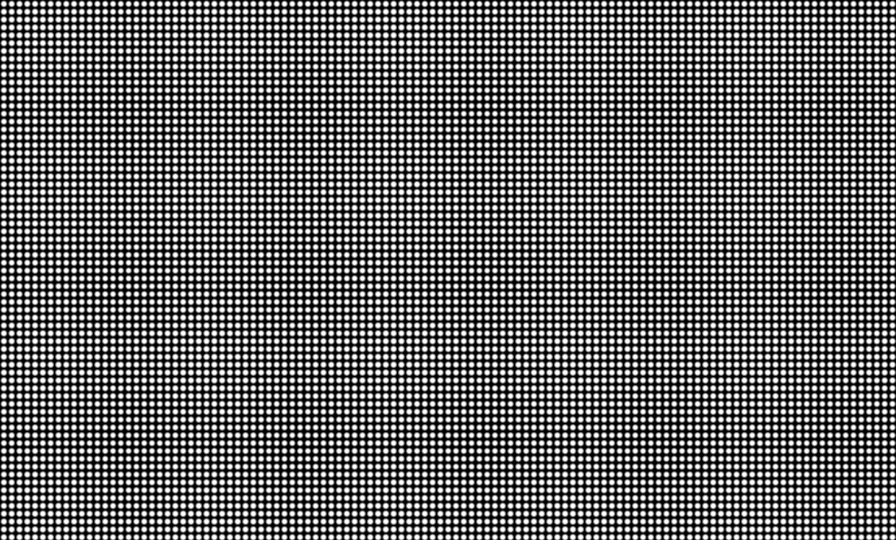
A WebGL 1 fragment shader for this pattern:

```glsl
precision highp float;
// A dense, regular grid of soft round white dots on black, one per cell.
// Cells are counted from the top left with fract; each dot is a circle
// distance function whose radius swells slightly in broad, even waves.

uniform vec2 u_resolution;

const vec2 GRID = vec2(114.95, 68.85);  // dots across and down
const float DOT_RADIUS = 0.344;         // in cells
const float EDGE_SOFTNESS = 0.37;       // width of the faded edge, in cells
const vec2 SWELL_COUNT = vec2(5.0, 3.3);    // broad waves across and down
const vec2 SWELL_PHASE = vec2(0.19, 0.19);  // first crest, in waves
const float SWELL_AMOUNT = 0.022;       // share of the radius, per axis
const vec3 BACKGROUND = vec3(0.0);
const vec3 DOT_COLOR = vec3(1.0);
const float TAU = 6.28319;

// Signed distance to a circle, negative inside.
float circleDistance(vec2 p, float radius) {
  return length(p) - radius;
}

// Smooth coverage centred on the shape's outline.
float coverage(float signedDistance, float edgeWidth) {
  return 1.0 - smoothstep(-0.5 * edgeWidth, 0.5 * edgeWidth, signedDistance);
}

// Broad wave over the canvas, the sum of one cosine per axis.
float swell(vec2 uv, vec2 count, vec2 phase) {
  vec2 wave = cos(TAU * (uv * count - phase));
  return wave.x + wave.y;
}

void main() {
  // Canvas position from the top left, 0 to 1 on both axes.
  vec2 uv = gl_FragCoord.xy / u_resolution;
  uv.y = 1.0 - uv.y;

  // Position within the cell, and the centre of that cell on the canvas.
  vec2 cell = uv * GRID;
  vec2 offset = fract(cell) - 0.5;
  vec2 center = (floor(cell) + 0.5) / GRID;

  float radius = DOT_RADIUS
    * (1.0 + SWELL_AMOUNT * swell(center, SWELL_COUNT, SWELL_PHASE));
  float pixel = GRID.y / u_resolution.y;
  float dotMask = coverage(circleDistance(offset, radius),
                           max(EDGE_SOFTNESS, pixel));
  gl_FragColor = vec4(mix(BACKGROUND, DOT_COLOR, dotMask), 1.0);
}
```
